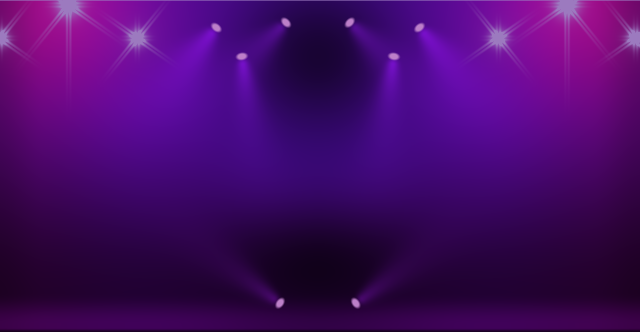
A Shadertoy shader for this background:

```glsl
// Draws a violet stage with mirrored spotlights, star flares and a soft floor.
#define AXIS_X 0.4967
#define NIGHT vec3(0.13, 0.005, 0.20)
#define VIOLET vec3(0.33, 0.035, 0.60)
#define INDIGO vec3(0.22, 0.04, 0.50)
#define MAGENTA vec3(0.29, 0.005, 0.04)
#define BEAM_COLOR vec3(0.20, 0.03, 0.30)
#define LAMP_COLOR vec3(0.74, 0.50, 0.79)
#define STAR_COLOR vec3(0.61, 0.48, 0.75)
#define FLOOR_COLOR vec3(0.12, 0.003, 0.15)

// Soft elliptical blob with a peak of one.
float glow(vec2 p, vec2 center, vec2 size) {
    vec2 q = (p - center) / size;
    return exp(-dot(q, q));
}

// Coordinates along and across the given direction.
vec2 alongAxis(vec2 p, float angle) {
    vec2 dir = vec2(cos(angle), sin(angle));
    return vec2(dot(p, dir), dot(p, vec2(-dir.y, dir.x)));
}

// Cone of light that widens and fades with distance.
float beam(vec2 q, float spread, float reach) {
    float ahead = max(q.x, 0.0);
    float across = q.y / (0.012 + spread * ahead);
    return exp(-across * across - ahead / reach) * smoothstep(-0.005, 0.025, q.x);
}

// Lamp disc seen at a slant, its long side across the beam.
float lamp(vec2 q, float aa) {
    float d = (length(q / vec2(0.009, 0.014)) - 1.0) * 0.009;
    return smoothstep(aa + 0.002, -aa, d);
}

// A pair of thin parallel rays through the origin.
float spike(vec2 p, float angle, float reach, float aa) {
    vec2 q = alongAxis(p, angle);
    float fade = max(1.0 - abs(q.x) / reach, 0.0);
    float gap = abs(abs(q.y) - 0.005);
    return smoothstep(0.0035 + aa, 0.0, gap) * fade * fade;
}

// Star flare: round core, long diagonals and short upright rays.
float star(vec2 p, float size, float drop, float aa) {
    float light = 0.95 * exp(-pow(length(p) / (0.026 * size), 2.0));
    light += 0.22 * exp(-length(p) / (0.04 * size));
    light += 0.7 * spike(p, 0.61, 0.17 * size, aa);
    light += 0.7 * spike(p, -0.89, 0.19 * size, aa);
    light += 0.6 * spike(p, 0.0, 0.065 * size, aa);
    light += 0.6 * spike(p, 1.5708, drop, aa);
    return min(light, 1.0);
}

// Broad colour of the wall and the floor.
vec3 backdrop(vec2 p) {
    vec3 color = mix(NIGHT, VIOLET, smoothstep(0.1, 0.75, p.y));
    float middle = exp(-p.x * p.x / 0.11);
    color = mix(color, INDIGO, 0.7 * middle * smoothstep(0.25, 0.6, p.y));
    color *= 1.0 - 0.62 * glow(p, vec2(0.0, 0.83), vec2(0.23, 0.22));
    color *= 1.0 - 0.55 * glow(p, vec2(0.0, 0.2), vec2(0.27, 0.15));

    // Magenta wash in the upper corners, warmer and dimmer sides.
    color += MAGENTA * glow(p, vec2(0.77, 1.0), vec2(0.28, 0.3));
    float side = smoothstep(0.5, 0.96, p.x);
    color *= mix(vec3(1.0), vec3(1.03, 0.7, 0.8), side);
    color *= 1.0 - 0.18 * smoothstep(0.82, 0.98, p.x);

    // Floor light.
    float floorLight = smoothstep(0.12, 0.025, p.y);
    color += FLOOR_COLOR * floorLight * (0.65 + 0.35 * smoothstep(0.0, 0.5, p.x));
    return color;
}

void mainImage(out vec4 fragColor, in vec2 fragCoord) {
    // Height is one; the left half mirrors the right half.
    float aa = 1.0 / iResolution.y;
    vec2 p = (fragCoord - vec2(AXIS_X * iResolution.x, 0.0)) * aa;
    p.x = abs(p.x);
    vec3 color = backdrop(p);

    // Spotlights: position, direction and beam spread.
    vec4 spots[4] = vec4[4](
        vec4(0.096, 0.932, -0.78, 0.30),
        vec4(0.306, 0.917, -0.90, 0.32),
        vec4(0.229, 0.830, -1.72, 0.22),
        vec4(0.114, 0.087, 0.62, 0.22));
    for (int i = 0; i < 4; i++) {
        vec2 q = alongAxis(p - spots[i].xy, spots[i].z);
        color += BEAM_COLOR * beam(q, spots[i].w, 0.16);
        color = mix(color, LAMP_COLOR, lamp(q, aa));
    }

    // Star flares, the middle one larger and higher.
    for (int i = 0; i < 3; i++) {
        float big = i == 1 ? 1.0 : 0.0;
        vec2 center = vec2(0.544 + 0.2065 * float(i), 0.885 + 0.1 * big);
        float light = star(p - center, 1.0 + 0.45 * big, 0.085 + 0.28 * big, aa);
        color = mix(color, STAR_COLOR, light);
    }

    // Thin pale top rim and dark bottom rim.
    color = mix(color, STAR_COLOR, 0.6 * smoothstep(0.996, 0.999, p.y));
    color *= mix(0.4, 1.0, smoothstep(0.0, 0.012, p.y));
    fragColor = vec4(color, 1.0);
}
```
